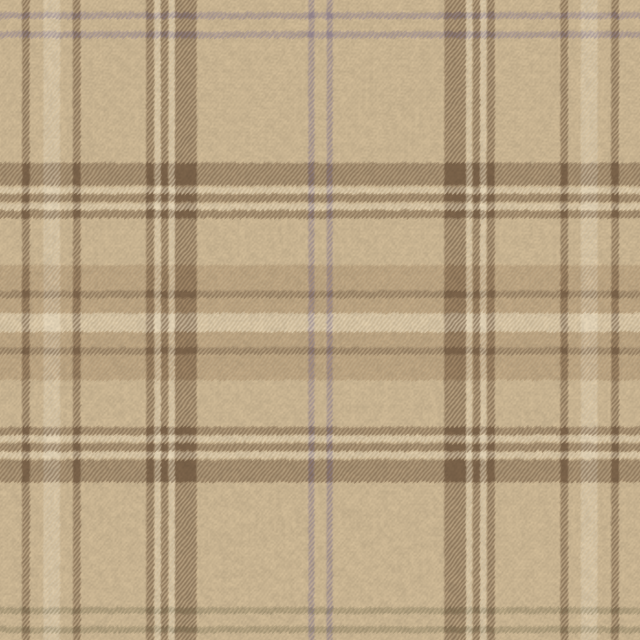
This pattern is drawn by a WebGL 1 fragment shader. Its source:

```glsl
precision highp float;
// Woven wool tartan: mirrored brown, cream and pale stripes on a beige twill ground.

uniform vec2 u_resolution;

#define SPAN 768.0                      // threads across the canvas
#define TWILL_PITCH 5.0                 // threads per diagonal rib
#define TWILL_DEPTH 0.17                // contrast between warp and weft
#define GRAIN 0.055                     // brightness variation of the wool
#define RAGGED 2.4                      // wander of the stripe edges
#define SOFTNESS 1.1                    // blur of the stripe edges
#define GROUND vec3(0.780, 0.698, 0.563)
#define BROWN vec3(0.470, 0.378, 0.282)
#define CREAM vec3(0.865, 0.805, 0.695)
#define TAN vec3(0.665, 0.565, 0.435)
#define LAVENDER vec3(0.580, 0.520, 0.550)
#define OLIVE vec3(0.570, 0.520, 0.400)

float hash(vec2 p) {
  return fract(sin(dot(p, vec2(127.1, 311.7))) * 43758.5453);
}

float noise(vec2 p) {
  vec2 cell = floor(p);
  vec2 f = fract(p);
  f = f * f * (3.0 - 2.0 * f);
  float low = mix(hash(cell), hash(cell + vec2(1.0, 0.0)), f.x);
  float high = mix(hash(cell + vec2(0.0, 1.0)), hash(cell + 1.0), f.x);
  return mix(low, high, f.y);
}

// Coverage of a stripe at distance d from the mirror axis.
float stripe(float d, float center, float halfWidth) {
  float edge = SOFTNESS + 0.5 * SPAN / min(u_resolution.x, u_resolution.y);
  return 1.0 - smoothstep(-edge, edge, abs(d - center) - halfWidth);
}

// One wide bar followed by two alternating cream and brown lines.
vec3 barGroup(vec3 color, float d, float bar, float firstLine, float spacing) {
  color = mix(color, BROWN, stripe(d, bar, 13.5));
  for (int i = 0; i < 2; i++) {
    float line = firstLine + float(i) * spacing;
    float cream = line - sign(spacing) * 9.2;
    color = mix(color, CREAM, stripe(d, cream, 3.6));
    color = mix(color, BROWN, stripe(d, line, 4.7));
  }
  return color;
}

// Vertical threads, mirrored about the lavender pair.
vec3 warpColor(float x) {
  float d = abs(x - 384.5);
  vec3 color = mix(GROUND, LAVENDER, stripe(d, 11.0, 3.6));
  color = barGroup(color, d, 162.0, 187.5, 17.0);
  color = mix(color, CREAM, stripe(d, 322.5, 10.0));
  color = mix(color, BROWN, stripe(abs(d - 323.0), 30.5, 4.6));
  return color;
}

// Horizontal threads, mirrored about the cream band.
vec3 weftColor(float y) {
  float d = abs(y - 381.0);
  vec3 color = mix(GROUND, TAN, stripe(d, 40.0, 29.0));
  color = mix(color, CREAM, stripe(d, 0.0, 11.0));
  color = mix(color, BROWN, stripe(d, 34.0, 4.2));
  color = barGroup(color, d, 178.0, 149.5, -19.5);
  vec3 accent = mix(OLIVE, LAVENDER, step(381.0, y));
  color = mix(color, accent, stripe(abs(d - 357.0), 11.5, 3.8));
  return color;
}

void main() {
  vec2 p = SPAN * gl_FragCoord.xy / u_resolution;

  // Diagonal ribs, slightly irregular
  float drift = noise(p / 9.0) * 0.35;
  float rib = sin(6.28318 * ((p.x - 0.8 * p.y) / TWILL_PITCH + drift));

  // Edges follow the ribs and the loose fibres
  vec2 wander = vec2(noise(p / vec2(12.0, 3.0)), noise(p / vec2(3.0, 12.0) + 37.0)) - 0.5;
  vec2 thread = p + RAGGED * wander * vec2(0.6, 1.0) + rib * vec2(0.3, 0.8);

  // Interlaced warp and weft
  float weftShare = 0.5 + TWILL_DEPTH * rib;
  vec3 color = mix(warpColor(thread.x), weftColor(thread.y), weftShare);

  // Woollen nap
  float nap = 0.6 * noise(p / 2.2 + 11.0) + 0.4 * noise(p / 5.5 + 71.0) - 0.5;
  color *= 1.0 + 2.0 * GRAIN * nap + 0.012 * rib;

  gl_FragColor = vec4(color, 1.0);
}
```
